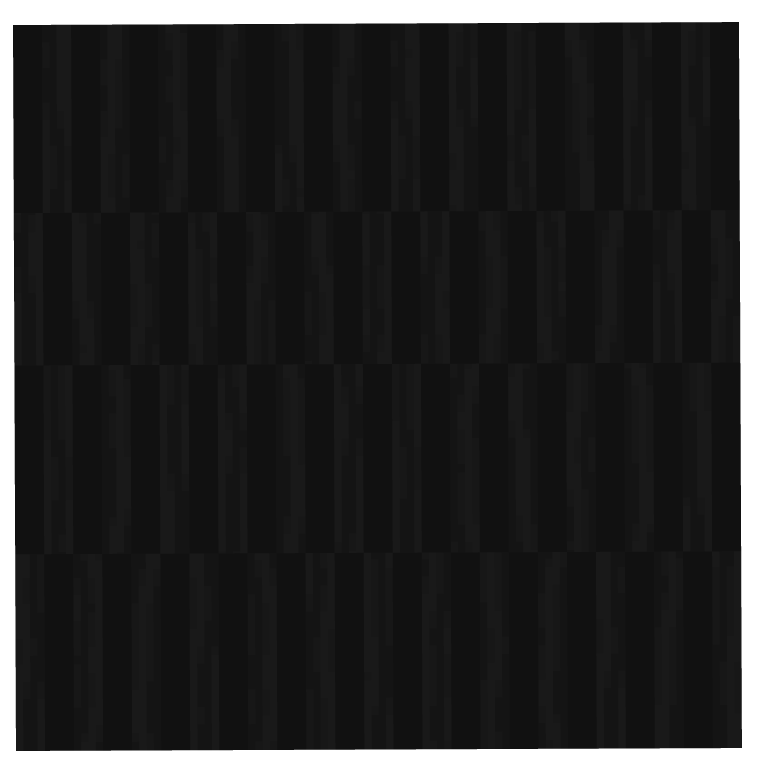
This pattern is drawn by a WebGL 1 fragment shader. Its source:

```glsl
precision highp float;
// A slightly tilted black panel on white: 25 columns in four uneven rows,
// alternating plain and grained cells like a stretched checkerboard.
// The faint stepped grain is layered sines sampled on a coarse grid.

uniform vec2 u_resolution;

const float COLUMNS = 25.0;
const vec2 PANEL_CENTRE = vec2(0.4915, 0.4967);
const float PANEL_SIZE = 0.9453;
const float PANEL_TILT = 0.0041;
const vec3 ROW_EDGES = vec3(0.271, 0.531, 0.741);   // from the bottom up
const vec2 GRAIN_GRID = vec2(100.0, 84.0);          // four steps per column
const int SAMPLES = 4;                              // per pixel side

const vec3 PAPER = vec3(1.0);
const vec3 PLAIN = vec3(0.066);
const vec3 GRAIN_DARK = vec3(0.080);
const vec3 GRAIN_LIGHT = vec3(0.099);

float hash(vec2 p) {
  return fract(sin(dot(p, vec2(12.99, 78.23))) * 4375.85);
}

vec2 rotate(vec2 p, float angle) {
  float c = cos(angle);
  float s = sin(angle);
  return vec2(c * p.x + s * p.y, c * p.y - s * p.x);
}

// Index of the row holding height y, 0 at the bottom.
float rowIndex(float y, vec3 edges) {
  return dot(step(edges, vec3(y)), vec3(1.0));
}

// Wavy vertical streaks in three flat levels, 0 to 1; the seed varies each cell.
float grainLevel(vec2 p, float seed) {
  vec2 q = (floor(p * GRAIN_GRID) + 0.5) / GRAIN_GRID;
  float across = fract(q.x * COLUMNS);
  float bend = 1.1 * sin(q.y * 15.0 + seed * 17.0)
             + 0.5 * sin(q.y * 43.0 + seed * 41.0);
  float wave = 0.5 + 0.5 * sin(across * 6.5 + seed * 6.28 + bend);
  return floor(wave * 2.99) * 0.5;
}

// Colour inside the panel, p running 0 to 1 on both axes.
vec3 panelColour(vec2 p) {
  vec2 cell = vec2(floor(p.x * COLUMNS), rowIndex(p.y, ROW_EDGES));
  float grained = 1.0 - mod(cell.x + cell.y, 2.0);
  vec3 grain = mix(GRAIN_DARK, GRAIN_LIGHT, grainLevel(p, hash(cell + 1.0)));
  return mix(PLAIN, grain, grained);
}

vec3 sceneColour(vec2 uv) {
  vec2 p = rotate(uv - PANEL_CENTRE, PANEL_TILT) / PANEL_SIZE + 0.5;
  vec2 inside = step(vec2(0.0), p) * step(p, vec2(1.0));
  return mix(PAPER, panelColour(p), inside.x * inside.y);
}

void main() {
  // Average a small grid of samples to smooth every edge.
  vec3 total = vec3(0.0);
  float count = float(SAMPLES);
  for (int j = 0; j < SAMPLES; j++) {
    for (int i = 0; i < SAMPLES; i++) {
      vec2 offset = (vec2(float(i), float(j)) + 0.5) / count - 0.5;
      total += sceneColour((gl_FragCoord.xy + offset) / u_resolution);
    }
  }
  gl_FragColor = vec4(total / (count * count), 1.0);
}
```
